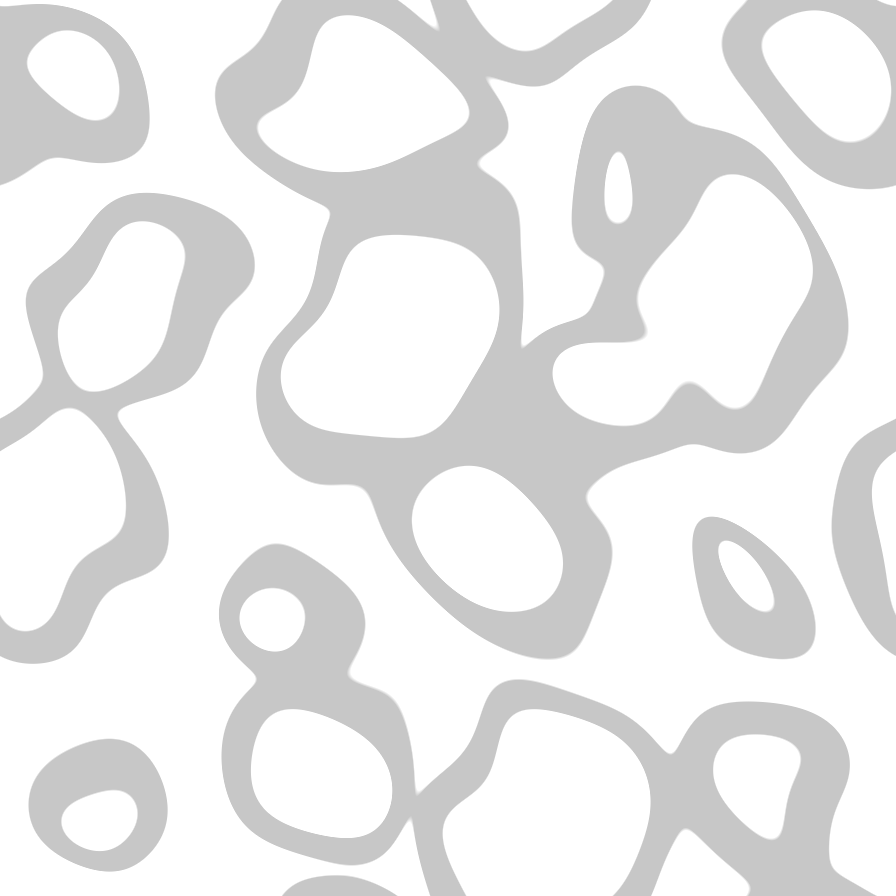
A WebGL 1 fragment shader for this pattern:

```glsl
precision highp float;
// Flat grey loops and blobs on white, some joined by narrow necks.
// Scattered stretched discs are smoothly merged into one distance field on a
// wrapping grid; a band of varying width just inside its outline is filled.

uniform vec2 u_resolution;

const vec3 PAPER = vec3(1.0);
const vec3 INK = vec3(0.78);

// Lengths below are in grid cells; the canvas is CELLS cells wide.
const float CELLS = 4.0;
const float JITTER = 0.62;        // spread of disc centres within a cell
const float MIN_RADIUS = 0.25;
const float MAX_RADIUS = 0.62;
const float STRETCH = 0.22;       // strongest elongation of a disc
const float MERGE = 0.055;        // softness of the necks between discs
const float BAND = 0.16;          // mean width of the grey band
const float BAND_VARIATION = 0.08;
const float WARP = 0.11;          // unevenness of the outlines
const float EDGE_PIXELS = 1.2;
const float TAU = 6.2831853;

vec2 hash2(vec2 p) {
  vec2 q = vec2(dot(p, vec2(127.1, 311.7)), dot(p, vec2(269.5, 183.3)));
  return fract(sin(q + 17.3) * 4375.85);
}

// Layered sines with whole frequencies, about -1 to 1, periodic over the tile.
float waves(vec2 uv, float phase) {
  float a = sin(TAU * dot(uv, vec2(2.0, 3.0)) + phase);
  float b = sin(TAU * dot(uv, vec2(-4.0, 1.0)) + phase * 2.1);
  float c = sin(TAU * dot(uv, vec2(5.0, 4.0)) + phase * 3.7);
  return (a + b + 0.6 * c) / 2.6;
}

// Shuffled ranks give every disc size exactly once per tile.
float discRadius(vec2 cell) {
  float rank = mod(7.0 * cell.x + 12.0 * cell.y, CELLS * CELLS);
  return mix(MIN_RADIUS, MAX_RADIUS, rank / (CELLS * CELLS - 1.0));
}

// Distance to one disc, squeezed along a random direction.
float discDistance(vec2 offset, vec2 cell) {
  vec2 rnd = hash2(cell + 31.0);
  float angle = TAU * rnd.x;
  float squeeze = 1.0 + STRETCH * rnd.y;
  vec2 axis = vec2(cos(angle), sin(angle));
  vec2 local = vec2(dot(offset, axis), dot(offset, vec2(-axis.y, axis.x)));
  return length(local * vec2(squeeze, 1.0 / squeeze)) - discRadius(cell);
}

// Smooth union of the discs in the neighbouring cells.
float blobField(vec2 p) {
  vec2 base = floor(p);
  float total = 0.0;
  for (int y = -1; y <= 1; y++) {
    for (int x = -1; x <= 1; x++) {
      vec2 corner = base + vec2(float(x), float(y));
      vec2 cell = mod(corner, CELLS);
      vec2 centre = corner + 0.5 + JITTER * (hash2(cell) - 0.5);
      total += exp(-discDistance(p - centre, cell) / MERGE);
    }
  }
  return -MERGE * log(total);
}

void main() {
  vec2 uv = gl_FragCoord.xy / u_resolution;
  vec2 p = uv * CELLS + WARP * vec2(waves(uv, 0.7), waves(uv.yx, 4.2));

  float outline = blobField(p);
  float width = BAND + BAND_VARIATION * waves(uv.yx, 2.6);
  float band = max(outline, -outline - width);

  float edge = EDGE_PIXELS * CELLS / min(u_resolution.x, u_resolution.y);
  float ink = clamp(0.5 - band / edge, 0.0, 1.0);
  gl_FragColor = vec4(mix(PAPER, INK, ink), 1.0);
}
```
